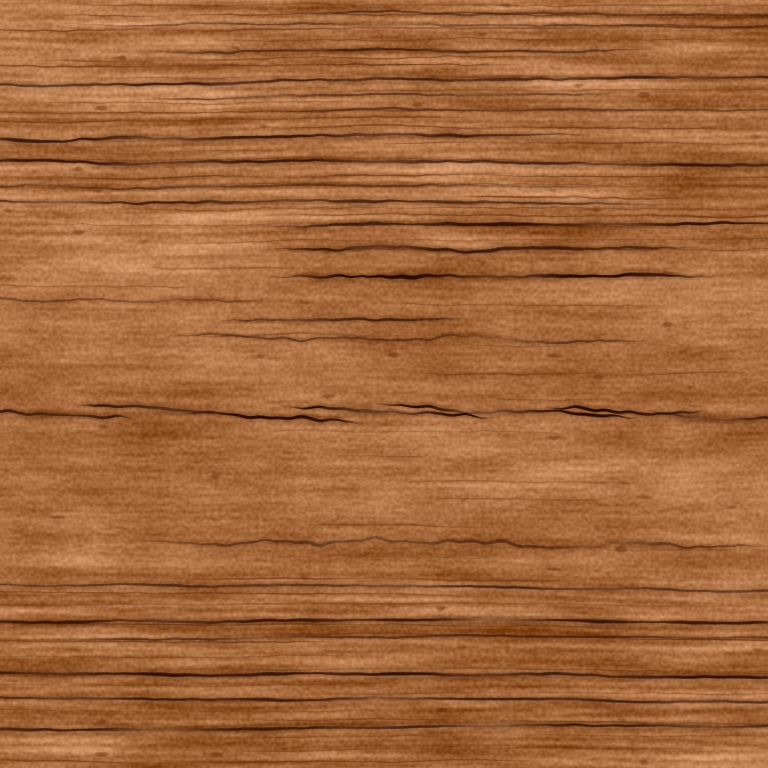
Write a three.js fragment shader that draws this texture.

```glsl
// Weathered wooden board with horizontal grain and dark drying cracks.
// Stretched gradient noise tints the wood; bands of tapered, wandering
// cracks are then scattered over it, straight at the edges, jagged mid-board.
varying vec2 vUv;

const vec3 SHADED_WOOD = vec3(0.55, 0.31, 0.13);
const vec3 LIGHT_WOOD = vec3(0.80, 0.56, 0.38);
const vec3 STAIN = vec3(0.40, 0.18, 0.04);
const vec3 CRACK_DARK = vec3(0.17, 0.045, 0.0);
const int MAX_CRACKS = 24;
const float EDGE = 0.0016;

float hash(vec2 p) {
  vec3 q = fract(vec3(p.xyx) * 0.1031);
  q += dot(q, q.yzx + 33.33);
  return fract((q.x + q.y) * q.z);
}

vec2 gradient(vec2 cell) {
  float angle = 6.2832 * hash(cell);
  return vec2(cos(angle), sin(angle));
}

float gradientNoise(vec2 p) {
  vec2 i = floor(p), f = fract(p);
  vec2 u = f * f * f * (f * (f * 6.0 - 15.0) + 10.0);
  vec2 e = vec2(1.0, 0.0);
  float low = mix(dot(gradient(i), f), dot(gradient(i + e), f - e), u.x);
  float high = mix(dot(gradient(i + e.yx), f - e.yx),
                   dot(gradient(i + e.xx), f - e.xx), u.x);
  return mix(low, high, u.y);
}

// One-dimensional gradient noise, for the path of a crack
float lineNoise(float x, float seed) {
  float i = floor(x), f = fract(x);
  float a = 2.0 * hash(vec2(i, seed)) - 1.0;
  float b = 2.0 * hash(vec2(i + 1.0, seed)) - 1.0;
  return mix(a * f, b * (f - 1.0), f * f * (3.0 - 2.0 * f));
}

float fbm(vec2 p) {
  float sum = 0.0, gain = 1.0;
  for (int i = 0; i < 3; i++) {
    sum += gain * gradientNoise(p);
    p = p * 2.1 + 17.3;
    gain *= 0.5;
  }
  return sum;
}

// Darkness of one crack: a tapered core with a soft stained halo
float crack(vec2 p, vec2 centre, float halfLength, float width,
            float wobble, float tilt, float seed) {
  vec2 d = p - centre;
  float reach = 1.0 - abs(d.x) / halfLength;
  if (reach <= 0.0 || abs(d.y) > 0.04) return 0.0;
  float taper = smoothstep(0.0, 0.5, reach);
  float path = tilt * d.x + wobble * (lineNoise(p.x * 9.0, seed)
             + 0.45 * lineNoise(p.x * 42.0, seed + 3.0));
  float thickness = width * taper * (1.0 + 1.4 * lineNoise(p.x * 16.0, seed + 7.0));
  float off = abs(d.y - path);
  float core = 1.0 - smoothstep(0.35 * thickness, thickness + EDGE, off);
  float halo = 1.0 - smoothstep(0.0, 3.0 * thickness + 2.0 * EDGE, off);
  float depth = clamp(0.85 + 1.2 * lineNoise(p.x * 7.0, seed + 11.0), 0.0, 1.0);
  return max(core * depth, 0.3 * halo) * smoothstep(0.0, 0.3, reach);
}

// Cracks spread over a span of heights, one per jittered row
float crackBand(vec2 p, vec2 span, float count, vec2 lengths,
                float width, float wobble, float seed) {
  float dark = 0.0;
  for (int i = 0; i < MAX_CRACKS; i++) {
    float row = float(i);
    if (row >= count) break;
    float id = seed + 13.0 * row;
    float jitter = 0.7 * (hash(vec2(id, 1.0)) - 0.5);
    float y = mix(span.x, span.y, (row + 0.5 + jitter) / count);
    vec2 centre = vec2(mix(0.1, 0.9, hash(vec2(id, 2.0))), y);
    float halfLength = mix(lengths.x, lengths.y, hash(vec2(id, 3.0)));
    float weight = mix(0.45, 1.0, hash(vec2(id, 4.0)));
    float tilt = 0.016 * (hash(vec2(id, 5.0)) - 0.6);
    dark = max(dark, weight * crack(p, centre, halfLength, width * weight, wobble, tilt, id));
  }
  return dark;
}

// A long split made of overlapping slanted slivers
float splinteredCrack(vec2 p, float height, float seed) {
  float dark = 0.0;
  for (int i = 0; i < 7; i++) {
    float id = seed + 9.0 * float(i);
    vec2 centre = vec2((float(i) + 0.3) / 6.5, height + 0.018 * (hash(vec2(id, 1.0)) - 0.5));
    float halfLength = mix(0.1, 0.19, hash(vec2(id, 2.0)));
    dark = max(dark, crack(p, centre, halfLength, 0.0019, 0.011, -0.045, id));
  }
  return dark;
}

float woodTone(vec2 p, float ringed) {
  float tone = 0.48 + 0.38 * fbm(p * vec2(2.5, 9.0));
  tone += 0.32 * gradientNoise(p * vec2(13.0, 42.0) + 5.0);
  tone += mix(0.3, 0.65, ringed) * gradientNoise(p * vec2(2.5, 48.0) + 31.0);
  tone += mix(0.28, 0.6, ringed) * gradientNoise(p * vec2(6.0, 150.0) + 47.0);
  tone += 0.26 * gradientNoise(p * vec2(60.0, 170.0) + 71.0);
  tone += 0.36 * gradientNoise(p * vec2(190.0, 210.0) + 93.0);
  // Paler towards the upper left, deeper near the bottom
  tone += 0.2 * smoothstep(0.55, 0.9, p.y) * (1.0 - p.x);
  return tone - 0.1 * (1.0 - smoothstep(0.15, 0.3, p.y));
}

void main() {
  vec2 p = vUv;
  p.y += 0.007 * gradientNoise(p * vec2(1.8, 3.0) + 8.0);
  float ringed = 1.0 - smoothstep(0.2, 0.3, p.y) * (1.0 - smoothstep(0.6, 0.75, p.y));

  vec3 colour = mix(SHADED_WOOD, LIGHT_WOOD, clamp(woodTone(p, ringed), -0.35, 1.4));
  float fleck = smoothstep(0.42, 0.62, gradientNoise(p * vec2(34.0, 75.0) + 60.0));
  colour = mix(colour, STAIN, 0.5 * fleck);

  // Faint grain lines
  float lines = crackBand(p, vec2(0.67, 1.0), 24.0, vec2(0.12, 0.7), 0.0005, 0.005, 211.0);
  lines = max(lines, crackBand(p, vec2(0.0, 0.25), 15.0, vec2(0.2, 0.8), 0.0005, 0.004, 523.0));
  lines = max(lines, 0.7 * crackBand(p, vec2(0.25, 0.67), 15.0, vec2(0.05, 0.25), 0.0004, 0.006, 617.0));
  colour = mix(colour, STAIN, 0.75 * lines);

  // Open cracks
  float dark = crackBand(p, vec2(0.69, 1.0), 11.0, vec2(0.3, 1.1), 0.0021, 0.006, 101.0);
  dark = max(dark, crackBand(p, vec2(0.54, 0.69), 5.0, vec2(0.15, 0.34), 0.0022, 0.011, 307.0));
  dark = max(dark, crackBand(p, vec2(0.28, 0.32), 1.0, vec2(0.36, 0.46), 0.0034, 0.014, 401.0));
  dark = max(dark, crackBand(p, vec2(0.03, 0.25), 6.0, vec2(0.6, 1.4), 0.0021, 0.004, 709.0));
  dark = max(dark, splinteredCrack(p, 0.463, 811.0));
  gl_FragColor = vec4(mix(colour, CRACK_DARK, dark), 1.0);
}
```
